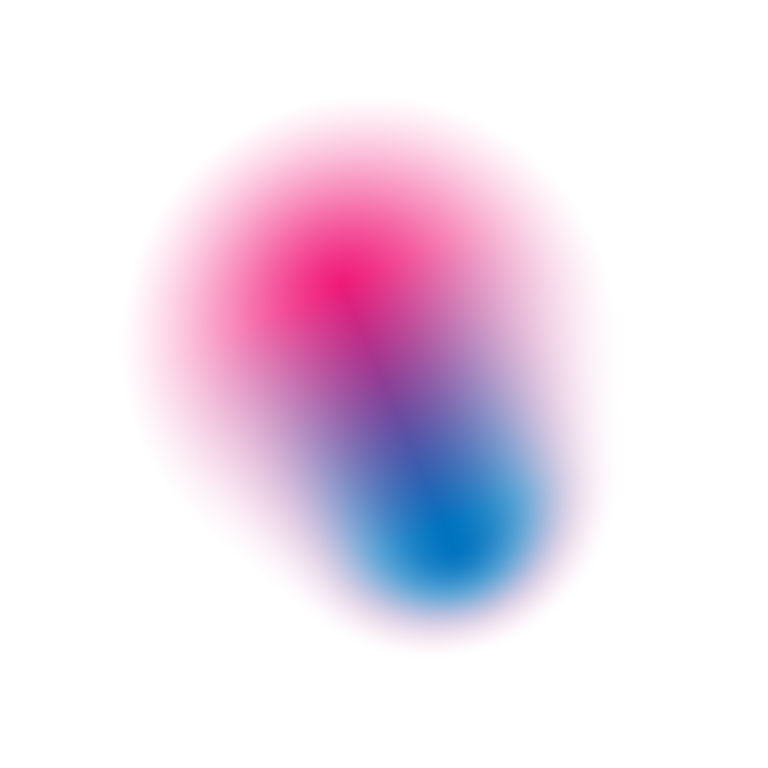
Write a three.js fragment shader that draws this background.

```glsl
// A soft pink-to-blue glow on white. Nested round capsules grow from a thin
// core segment to a wide rim; each point finds its capsule by bisection,
// and that level fades the axial colour gradient to white.
varying vec2 vUv;

// Signed distance to the hull of two circles (a, ra) and (b, rb).
float roundCapsule(vec2 p, vec2 a, vec2 b, float ra, float rb) {
  vec2 axis = b - a;
  float len = length(axis);
  vec2 dir = axis / len;
  float taper = ra - rb;
  float along = dot(p - a, dir);
  float across = abs(dir.x * (p.y - a.y) - dir.y * (p.x - a.x));
  float slope = taper / sqrt(len * len - taper * taper);
  float h = clamp((along - across * slope) / len, 0.0, 1.0);
  return length(p - mix(a, b, h)) - mix(ra, rb, h);
}

// Level of the capsule through p: 0 on the core, 1 on the rim and beyond.
float glowLevel(vec2 p, vec2 coreTop, vec2 coreEnd) {
  float low = 0.0;
  float high = 1.0;
  for (int i = 0; i < 14; i++) {
    float s = 0.5 * (low + high);
    vec2 top = mix(coreTop, vec2(0.482, 0.551), s);
    vec2 end = mix(coreEnd, vec2(0.560, 0.388), s);
    if (roundCapsule(p, top, end, 0.3255 * s, 0.2474 * s) > 0.0) low = s;
    else high = s;
  }
  return high;
}

void main() {
  vec2 pinkCore = vec2(0.445, 0.629);
  vec2 blueCore = vec2(0.592, 0.284);
  float level = glowLevel(vUv, pinkCore, blueCore);

  // Hue runs along the core axis and turns back to pink near the rim.
  vec2 axis = blueCore - pinkCore;
  float along = dot(vUv - pinkCore, axis) / dot(axis, axis);
  float blueness = clamp(along * 1.1, 0.0, 1.0);
  float rimPink = smoothstep(0.35, 0.95, level);
  vec3 pink = vec3(0.94, 0.10, 0.47);
  vec3 blue = vec3(0.0, 0.45, 0.75);
  vec3 paint = mix(pink, blue, blueness * mix(1.0, 0.25, rimPink));

  // The pink end has a sharper peak than the blue end.
  float fade = mix(smoothstep(0.0, 1.0, level), level, mix(0.6, 0.2, blueness));
  gl_FragColor = vec4(mix(paint, vec3(1.0), fade), 1.0);
}
```
